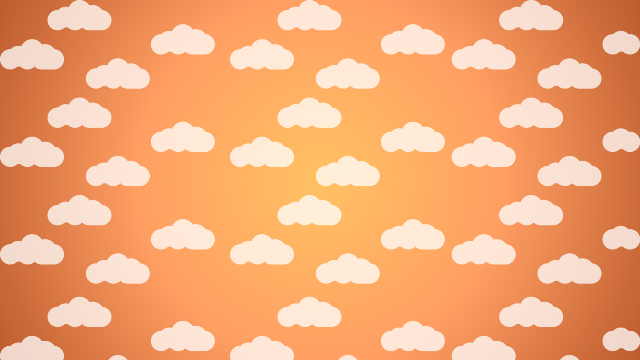
Reproduce this pattern procedurally as a Shadertoy shader.

```glsl
// Pale translucent clouds over a warm radial gradient. Each cloud is a union
// of round lobes; a group of four clouds repeats three times across and four
// times down. Lengths are in UNITS per canvas height, measured from the top.

#define UNITS 432.0
#define GROUP_STEP vec2(276.0, 117.0)
#define LAST_SHIFT vec2(-10.0, 5.0)
#define CLOUD_SIZE vec2(77.0, 36.4)
#define CLOUD_ALPHA 0.75
#define GLOW_COLOR vec3(1.0, 0.76, 0.39)
#define MID_COLOR vec3(1.0, 0.62, 0.385)
#define RIM_COLOR vec3(0.735, 0.355, 0.175)

// Upper left corner of each cloud inside a group.
const vec2 CLOUD_OFFSET[4] = vec2[4](
    vec2(57.0, 0.0), vec2(0.0, 47.0), vec2(103.0, 70.0), vec2(181.0, 29.0));

// Horizontal capsules: start x, end x, centre y, radius.
const vec4 LOBE[6] = vec4[6](
    vec4(12.2, 12.2, 24.2, 12.2), vec4(22.0, 22.0, 20.5, 12.5),
    vec4(33.0, 33.0, 24.2, 12.2), vec4(38.5, 38.5, 14.0, 14.0),
    vec4(54.0, 54.0, 20.0, 14.0), vec4(50.0, 64.6, 24.2, 12.2));

float lobeDistance(vec2 p, vec4 lobe) {
    return length(p - vec2(clamp(p.x, lobe.x, lobe.y), lobe.z)) - lobe.w;
}

// A lobe that would cross the right border is left out.
float cloudDistance(vec2 p, float room) {
    float d = UNITS;
    for (int i = 0; i < 6; i++) {
        if (LOBE[i].y + LOBE[i].w < room + 1.0) d = min(d, lobeDistance(p, LOBE[i]));
    }
    return d;
}

float skyDistance(vec2 p, float width) {
    float d = UNITS;
    for (int row = 0; row < 4; row++)
    for (int col = 0; col < 3; col++) {
        vec2 cell = vec2(col, row);
        vec2 group = cell * GROUP_STEP + LAST_SHIFT * step(vec2(2.0, 3.0), cell);
        for (int k = 0; k < 4; k++) {
            vec2 corner = group + CLOUD_OFFSET[k];
            vec2 q = p - corner;
            // Skip clouds too far away to affect the edge.
            vec2 away = abs(q - 0.5 * CLOUD_SIZE) - 0.5 * CLOUD_SIZE;
            if (max(away.x, away.y) < 4.0) d = min(d, cloudDistance(q, width - corner.x));
        }
    }
    return d;
}

vec3 background(vec2 p, vec2 size) {
    float t = 2.0 * length(p - 0.5 * size) / length(size);
    vec3 inner = mix(GLOW_COLOR, MID_COLOR, clamp(2.0 * t, 0.0, 1.0));
    return mix(inner, RIM_COLOR, clamp(2.0 * t - 1.0, 0.0, 1.0));
}

void mainImage(out vec4 fragColor, in vec2 fragCoord) {
    float pixel = UNITS / iResolution.y;
    vec2 size = iResolution.xy * pixel;
    vec2 p = vec2(fragCoord.x, iResolution.y - fragCoord.y) * pixel;

    float cover = 1.0 - smoothstep(-0.5 * pixel, 0.5 * pixel, skyDistance(p, size.x));
    vec3 color = mix(background(p, size), vec3(1.0), CLOUD_ALPHA * cover);
    fragColor = vec4(color, 1.0);
}
```
